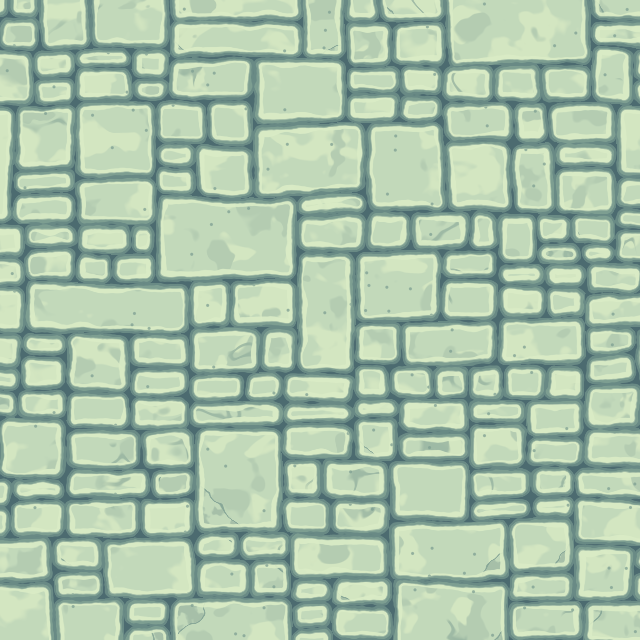
A WebGL 1 fragment shader for this texture:

```glsl
precision highp float;
uniform vec2 u_resolution;

const vec3 DEEP = vec3(0.30, 0.42, 0.44);
const vec3 MORTAR = vec3(0.41, 0.54, 0.52);
const vec3 EDGE = vec3(0.49, 0.62, 0.57);
const vec3 SHADE = vec3(0.65, 0.75, 0.66);
const vec3 FACE = vec3(0.76, 0.85, 0.73);
const vec3 LIGHT = vec3(0.84, 0.91, 0.76);
const vec2 GRID = vec2(6.0, 8.0);
const float HALF_GAP = 0.0072;

float hash(vec2 p) {
  vec3 q = fract(p.xyx * vec3(0.1031, 0.1030, 0.0973));
  q += dot(q, q.yzx + 33.33);
  return fract((q.x + q.y) * q.z);
}

float noise(vec2 p) {
  vec2 i = floor(p), f = fract(p);
  f = f * f * (3.0 - 2.0 * f);
  return mix(mix(hash(i), hash(i + vec2(1, 0)), f.x),
             mix(hash(i + vec2(0, 1)), hash(i + 1.0), f.x), f.y);
}

float fbm(vec2 p) {
  float sum = 0.0, amp = 0.55;
  for (int i = 0; i < 3; i++) {
    sum += amp * noise(p);
    p = mat2(1.6, 1.2, -1.2, 1.6) * p + 7.3;
    amp *= 0.5;
  }
  return sum / 0.9625;
}

vec2 wobble(vec2 p) {
  return vec2(noise(p), noise(p + 41.7)) - 0.5;
}

float seam(vec2 cell) { return 0.15 + 0.7 * hash(cell + 60.0); }

// Pinwheel tiling: even cells hold a vertical seam, odd cells a horizontal one.
// Each grid corner owns the block enclosed by the four seams around it.
vec2 blockAt(vec2 g, out vec2 lo, out vec2 hi) {
  vec2 c = floor(g), f = g - c, side;
  if (mod(c.x + c.y, 2.0) < 0.5) {
    side.x = step(seam(c), f.x);
    side.y = step(seam(c + vec2(side.x * 2.0 - 1.0, 0)), f.y);
  } else {
    side.y = step(seam(c), f.y);
    side.x = step(seam(c + vec2(0, side.y * 2.0 - 1.0)), f.x);
  }
  vec2 v = c + side;
  float sw = seam(v - 1.0), ne = seam(v);
  float nw = seam(v - vec2(1, 0)), se = seam(v - vec2(0, 1));
  bool even = mod(v.x + v.y, 2.0) < 0.5;
  lo = v - 1.0 + (even ? vec2(sw, se) : vec2(nw, sw));
  hi = v + (even ? vec2(ne, nw) : vec2(se, ne));
  return v;
}

// Splits a block into smaller stones; some blocks stay whole.
vec2 splitBlock(vec2 p, vec2 id, inout vec2 lo, inout vec2 hi) {
  float whole = step(hash(id + 5.5), 0.16);
  for (int i = 0; i < 3; i++) {
    vec2 size = hi - lo;
    bool wide = size.x > size.y * mix(0.8, 2.4, hash(id + 11.1));
    bool big = wide ? size.x > 0.115 : size.y > 0.075;
    if (big && whole < 0.5 && hash(id + 23.9) < 0.8) {
      vec2 cut = mix(lo, hi, mix(0.32, 0.68, hash(id + 37.3)));
      vec2 s = step(cut, p);
      float after = wide ? s.x : s.y;
      if (wide) { lo.x = mix(lo.x, cut.x, after); hi.x = mix(cut.x, hi.x, after); }
      else { lo.y = mix(lo.y, cut.y, after); hi.y = mix(cut.y, hi.y, after); }
      id += vec2(17.3, 31.7) * (after + 1.0);
    }
  }
  return id;
}

float roundedBox(vec2 q, vec2 halfSize, float r) {
  vec2 e = abs(q) - halfSize + r;
  return length(max(e, 0.0)) + min(max(e.x, e.y), 0.0) - r;
}

float pits(vec2 p) {
  vec2 c = floor(p);
  vec2 centre = 0.2 + 0.6 * vec2(hash(c), hash(c + 19.0));
  float d = length(p - c - centre);
  return step(0.8, hash(c + 77.0)) * (1.0 - smoothstep(0.04, 0.11, d));
}

vec3 mortarColor(float d, vec2 p) {
  float depth = d + 0.006 * (fbm(p * 45.0) - 0.5);
  vec3 col = mix(EDGE, MORTAR, smoothstep(0.0030, 0.0046, depth));
  return mix(col, DEEP, smoothstep(0.0068, 0.0084, depth));
}

// Painted blotches, a pale worn rim, cracks, pits and a broken corner.
vec3 stoneColor(vec2 q, vec2 halfSize, float d, vec2 p, vec2 id) {
  vec2 s = p + 0.02 * wobble(p * 24.0) + id * 0.37;
  float tone = fbm(s * vec2(19.0, 24.0));
  float stain = fbm(s * 22.0 + 91.0);
  vec3 col = mix(FACE, LIGHT, 0.85 * smoothstep(0.55, 0.63, tone));
  col = mix(col, mix(FACE, SHADE, 0.5), smoothstep(0.64, 0.70, stain));

  float crack = 1.0 - smoothstep(0.008, 0.03, abs(fbm(s * 13.0 + 33.0) - 0.5));
  crack *= step(0.6, hash(id + 3.7)) * smoothstep(0.55, 0.68, noise(p * 17.0 + id));
  col = mix(col, mix(SHADE, EDGE, 0.4), 0.8 * crack);

  vec2 corner = sign(vec2(hash(id + 8.1), hash(id + 9.2)) - 0.5);
  vec2 inset = halfSize - q * corner;
  float reach = min(halfSize.x, halfSize.y) * 0.9;
  float chip = inset.x + 0.9 * inset.y - reach + 0.03 * (fbm(p * 35.0) - 0.5);
  float broken = step(hash(id + 6.4), 0.17);
  vec3 rubble = mix(SHADE, FACE, smoothstep(0.4, 0.55, fbm(p * 60.0)));
  col = mix(col, rubble, broken * (1.0 - smoothstep(-0.001, 0.001, chip)));
  col = mix(col, EDGE, 0.8 * broken * (1.0 - smoothstep(0.0005, 0.0022, abs(chip))));

  float rimWidth = 0.0025 + 0.0075 * noise(p * 38.0 + 12.0);
  float rim = 1.0 - smoothstep(rimWidth - 0.001, rimWidth + 0.001, -d);
  col = mix(col, LIGHT + 0.015, 0.9 * rim);
  return mix(col, EDGE, 0.75 * pits(p * 32.0));
}

void main() {
  vec2 uv = gl_FragCoord.xy / u_resolution.y;
  vec2 p = uv + 0.010 * wobble(uv * 6.0) + 0.004 * wobble(uv * 34.0);
  vec2 lo, hi;
  vec2 id = blockAt(p * GRID, lo, hi);
  lo /= GRID;
  hi /= GRID;
  id = splitBlock(p, id, lo, hi);

  vec2 halfSize = 0.5 * (hi - lo) - HALF_GAP;
  vec2 q = p - 0.5 * (lo + hi);
  q += q.yx * vec2(1, -1) * 0.05 * (hash(id + 2.3) - 0.5);
  float d = roundedBox(q, halfSize, 0.009) + 0.004 * (fbm(uv * 60.0) - 0.5);

  vec3 stone = mix(stoneColor(q, halfSize, d, uv, id), SHADE, smoothstep(-0.0015, 0.0, d));
  vec3 col = mix(stone, mortarColor(d, uv), smoothstep(-0.0004, 0.0014, d));
  gl_FragColor = vec4(col, 1.0);
}
```
